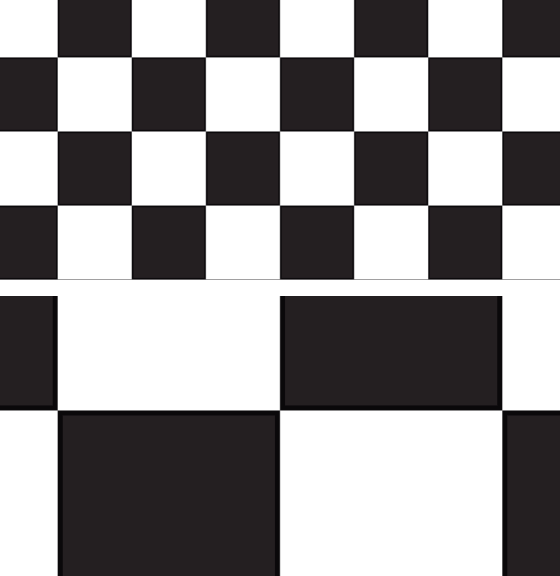
Top: the whole. Bottom: its middle third, enlarged.
This pattern is drawn by a Shadertoy shader. Its source:

```glsl
const vec3 WHITE = vec3(1.0);
const vec3 INK = vec3(0.14, 0.12, 0.13);
const vec3 RIM_INK = vec3(0.04, 0.03, 0.04);

const float SQUARE_SIZE = 0.2646;  // in canvas heights
const float RIM_WIDTH = 0.006;
const float ROW_OFFSET = 0.0012;

// Distance to the nearest grid line on each axis
vec2 gridDistance(vec2 p, float size) {
    return (0.5 - abs(fract(p / size) - 0.5)) * size;
}

// Alternating sign of the cells on each axis
vec2 cellSign(vec2 p, float size) {
    return 1.0 - 2.0 * mod(floor(p / size), 2.0);
}

// Smooth checker coverage: 1 in dark squares, 0 in light ones
float checker(vec2 p, float size, float soft) {
    vec2 wave = cellSign(p, size) * clamp(gridDistance(p, size) / soft, 0.0, 1.0);
    return 0.5 + 0.5 * wave.x * wave.y;
}

// Narrow band along the sides of every square
float rimBand(vec2 p, float size, float width, float soft) {
    vec2 d = gridDistance(p, size);
    return 1.0 - smoothstep(width - soft, width + soft, min(d.x, d.y));
}

void mainImage(out vec4 fragColor, in vec2 fragCoord) {
    // Centred horizontally, rows counted from the bottom
    vec2 p = vec2(fragCoord.x - 0.5 * iResolution.x, fragCoord.y) / iResolution.y;
    p.y -= ROW_OFFSET;
    float soft = 0.7 / iResolution.y;

    // Dark squares with a deeper rim on a white ground
    vec3 dark = mix(INK, RIM_INK, rimBand(p, SQUARE_SIZE, RIM_WIDTH, soft));
    vec3 color = mix(WHITE, dark, checker(p, SQUARE_SIZE, soft));
    fragColor = vec4(color, 1.0);
}
```
